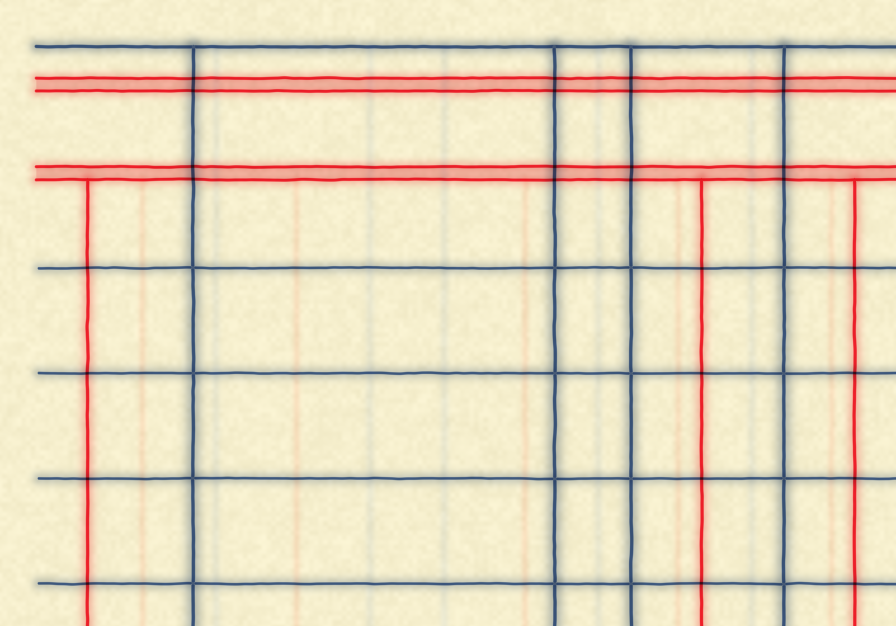
Give the GLSL for this pattern, as a Shadertoy shader.

```glsl
// Ruled ledger paper: blue rows and columns, red double rules and margins.
// Each rule is a wobbly distance field with a sharp core and a soft halo,
// multiplied onto grainy cream paper so that crossing inks darken.

#define PAPER vec3(0.965, 0.938, 0.805)
#define BLUE_INK vec3(0.24, 0.38, 0.65)
#define RED_INK vec3(0.97, 0.12, 0.21)
#define BLUE_HALO vec3(0.60, 0.66, 0.76)
#define RED_HALO vec3(0.98, 0.60, 0.62)
#define LINE_HALF 0.0018
#define HALO_SIZE 0.0095
#define WOBBLE 0.0012
#define GRAIN 0.055
#define LEFT_EDGE 0.0405
#define TOP_RULE 0.0521
#define RED_FOOT 0.2005

float hash(vec2 p) {
    vec3 q = fract(vec3(p.xyx) * 0.1031);
    q += dot(q, q.yzx + 33.33);
    return fract((q.x + q.y) * q.z);
}

float noise(vec2 p) {
    vec2 cell = floor(p), f = fract(p);
    f = f * f * (3.0 - 2.0 * f);
    return mix(mix(hash(cell), hash(cell + vec2(1, 0)), f.x),
               mix(hash(cell + vec2(0, 1)), hash(cell + vec2(1, 1)), f.x), f.y);
}

// Distance to a hand-drawn ray: offset across it, position along it, start
float ruleDistance(float across, float along, float start, float seed) {
    float bend = noise(vec2(along * 38.0, seed * 91.7)) - 0.5;
    bend += 0.5 * (noise(vec2(along * 110.0, seed * 53.1 + 7.0)) - 0.5);
    return length(vec2(max(start - along, 0.0), across + bend * WOBBLE));
}

float core(float d, float halfWidth) {
    float blur = max(0.75 / iResolution.x, 0.0009);
    return 1.0 - smoothstep(halfWidth - blur, halfWidth + blur, d);
}

float glow(float d, float size) {
    return exp(-d * d / (size * size));
}

vec3 tint(vec3 ink, float amount) {
    return mix(vec3(1.0), ink, amount);
}

void mainImage(out vec4 fragColor, in vec2 fragCoord) {
    // Width is one unit, y runs down from the top edge
    vec2 p = vec2(fragCoord.x, iResolution.y - fragCoord.y) / iResolution.x;

    // Paper grain in two sizes
    float grain = 0.6 * noise(p * 190.0) + 0.4 * noise(p * 85.0 + 17.0) - 0.5;
    vec3 color = PAPER * (1.0 + GRAIN * grain * vec3(0.9, 1.0, 1.5));

    // Faint show-through columns
    float faintRed[5] = float[5](0.159, 0.331, 0.586, 0.757, 0.928);
    float faintBlue[5] = float[5](0.241, 0.413, 0.496, 0.668, 0.839);
    for (int i = 0; i < 5; i++) {
        float red = ruleDistance(p.x - faintRed[i], p.y, RED_FOOT, faintRed[i]);
        float blue = ruleDistance(p.x - faintBlue[i], p.y, TOP_RULE, faintBlue[i]);
        color *= tint(vec3(1.0, 0.91, 0.89), 0.8 * glow(red, 0.0042));
        color *= tint(vec3(0.93, 0.95, 0.99), 0.8 * glow(blue, 0.0050));
    }

    // Blue columns
    float blueX[4] = float[4](0.2155, 0.6191, 0.7044, 0.8750);
    float columnInk = 0.0;
    for (int i = 0; i < 4; i++) {
        float d = ruleDistance(p.x - blueX[i], p.y, TOP_RULE, blueX[i]);
        columnInk = max(columnInk, core(d, LINE_HALF * 1.05));
        color *= tint(BLUE_HALO, 0.62 * glow(d, HALO_SIZE));
    }

    // Blue header rule and evenly spaced rows
    float row = max(round((p.y - 0.299) / 0.1175), 0.0);
    float rowY = 0.299 + row * 0.1175;
    float rowD = ruleDistance(p.y - rowY, p.x, LEFT_EDGE + 0.003, row + 3.0);
    float headD = ruleDistance(p.y - TOP_RULE, p.x, LEFT_EDGE, 2.0);
    float rowInk = max(core(rowD, LINE_HALF * 0.8), core(headD, LINE_HALF));
    color *= tint(BLUE_HALO, 0.45 * glow(rowD, HALO_SIZE * 0.8));
    color *= tint(BLUE_HALO, 0.60 * glow(headD, HALO_SIZE * 0.85));

    // Blue crossings stay slightly lighter than the rules
    float blueInk = max(columnInk, rowInk) - 0.25 * columnInk * rowInk;
    color *= tint(BLUE_INK, 0.92 * blueInk);

    // Two red double rules with a pink wash between each pair
    float redInk = 0.0;
    for (int i = 0; i < 4; i++) {
        float y = 0.0872 + float(i / 2) * 0.0990 + float(i % 2) * 0.0143;
        float d = ruleDistance(p.y - y, p.x, LEFT_EDGE, float(i) + 11.0);
        redInk = max(redInk, core(d, LINE_HALF * 0.9));
        color *= tint(RED_HALO, 0.50 * glow(d, HALO_SIZE * 0.75));
        if (i % 2 == 0) {
            float band = core(abs(p.y - y - 0.00715), 0.0071);
            band *= smoothstep(LEFT_EDGE - 0.001, LEFT_EDGE + 0.001, p.x);
            color *= tint(vec3(0.98, 0.84, 0.86), band);
        }
    }

    // Red margin columns hang from the lower double rule
    float redX[3] = float[3](0.0977, 0.7832, 0.9538);
    for (int i = 0; i < 3; i++) {
        float d = ruleDistance(p.x - redX[i], p.y, RED_FOOT, redX[i]);
        redInk = max(redInk, core(d, LINE_HALF));
        color *= tint(RED_HALO, 0.55 * glow(d, HALO_SIZE * 0.85));
    }
    color *= tint(RED_INK, 0.95 * redInk);

    fragColor = vec4(clamp(color, 0.0, 1.0), 1.0);
}
```
